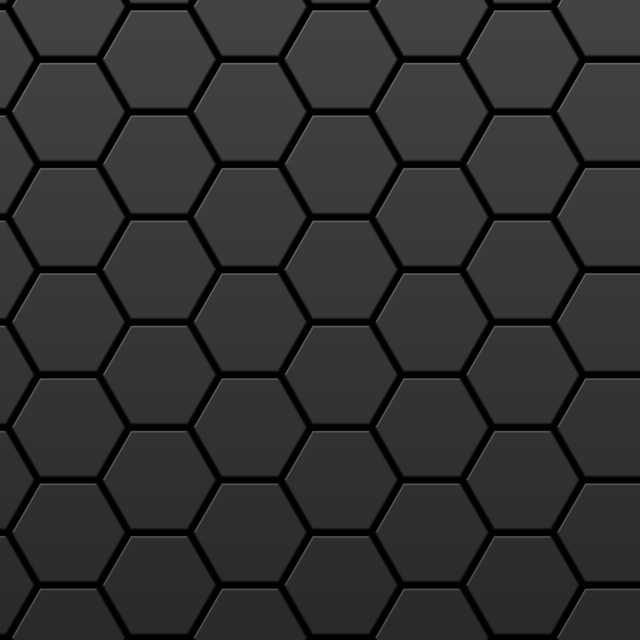
Write a Shadertoy shader that draws this pattern.

```glsl
// Dark bevelled hexagon tiles with black joints under a vertical fade.

// Offset from the centre of the nearest flat-topped hexagon of unit height.
vec2 hexOffset(vec2 p) {
    vec2 period = vec2(1.7320508, 1.0);
    vec2 a = p - period * floor(p / period + 0.5);
    vec2 b = p - period * (floor(p / period) + 0.5);
    return dot(a, a) < dot(b, b) ? a : b;
}

void mainImage(out vec4 fragColor, in vec2 fragCoord) {
    vec2 uv = fragCoord / iResolution.y;
    vec2 h = hexOffset((uv - vec2(0.1068, 0.8253)) / vec2(0.1639, 0.1643));
    float pixel = 1.0 / (0.1643 * iResolution.y);

    // Distance to the cell border and normal of the nearest side
    vec2 q = abs(h);
    float slant = dot(q, vec2(0.866, 0.5));
    float border = 0.5 - max(q.y, slant);
    vec2 normal = sign(h) * (q.y > slant ? vec2(0.0, 1.0) : vec2(0.866, 0.5));
    float facing = dot(normal, vec2(-0.4, 0.917));
    float lit = smoothstep(0.0, 0.85, facing);

    // Tile face: crisp on lit sides, soft on shaded ones
    float softness = max(mix(0.018, 0.008, lit), 0.6 * pixel);
    float face = smoothstep(-softness, softness, border - 0.035);
    vec3 tile = mix(vec3(0.160, 0.163, 0.170), vec3(0.258, 0.263, 0.268), uv.y);

    // Thin highlight on the upper and upper-left rims
    float blur = max(0.006, 0.5 * pixel);
    float rim = 1.0 - smoothstep(-blur, blur, border - 0.050);
    tile += 0.15 * rim * lit;

    fragColor = vec4(mix(vec3(0.004), tile, face), 1.0);
}
```
